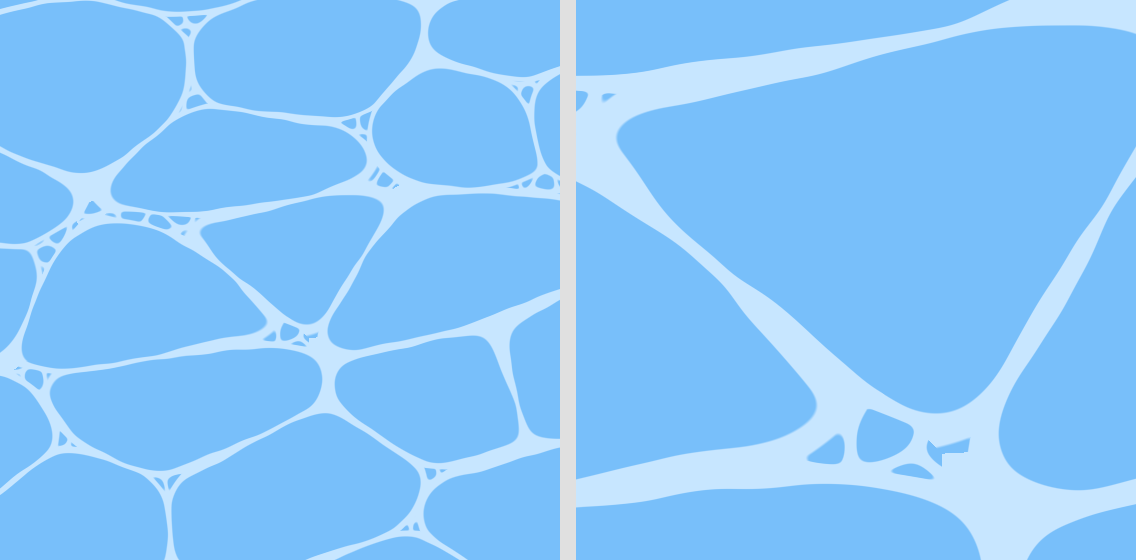
Left: the whole. Right: its middle third, enlarged.
Give the GLSL for this texture, as a Shadertoy shader.

```glsl
const vec3 WATER = vec3(0.47, 0.75, 0.98);
const vec3 FOAM = vec3(0.78, 0.90, 1.00);

struct Cells {
    float edge;    // rounded distance to the cell border
    float corner;  // triangular distance to the closest junction
    float seed;    // random value shared by the cells of that junction
};

vec2 hash2(vec2 p) {
    vec2 q = vec2(dot(p, vec2(127.1, 311.7)), dot(p, vec2(269.5, 183.3)));
    return fract(sin(q) * 43758.5);
}

float smoothMin(float a, float b, float k) {
    float h = max(k - abs(a - b), 0.0) / k;
    return min(a, b) - h * h * k * 0.25;
}

// Layered sines, about -1 to 1
float ripple(vec2 p) {
    float a = sin(p.x + 1.7 * sin(0.8 * p.y + 0.6));
    float b = sin(1.3 * p.y + 1.4 * sin(0.9 * p.x + 2.1));
    return 0.5 * (a + b);
}

// Scattered point of a staggered lattice
vec2 cellPoint(vec2 id, float jitter) {
    float stagger = 0.5 * mod(id.y, 2.0) - 0.25;
    return id + 0.5 + vec2(stagger, 0.0) + jitter * (hash2(id) - 0.5);
}

// Stretched cellular noise; distances are in canvas units
Cells cellular(vec2 uv, vec2 scale, float jitter, float sharpness) {
    vec2 p = uv * scale;
    vec2 base = floor(p);
    vec2 first = vec2(9.0, 0.0), second = first, third = first;
    vec2 nearest = vec2(0.0);

    // Three closest points: distance and random value
    for (int y = -2; y <= 2; y++)
    for (int x = -2; x <= 2; x++) {
        vec2 id = base + vec2(x, y);
        vec2 offset = cellPoint(id, jitter) - p;
        vec2 entry = vec2(length(offset), hash2(id + 17.0).x);
        if (entry.x < first.x) {
            third = second;
            second = first;
            first = entry;
            nearest = offset;
        } else if (entry.x < second.x) {
            third = second;
            second = entry;
        } else if (entry.x < third.x) {
            third = entry;
        }
    }

    // Exponential blend of the distances to all borders
    float total = 0.0;
    for (int y = -2; y <= 2; y++)
    for (int x = -2; x <= 2; x++) {
        vec2 offset = cellPoint(base + vec2(x, y), jitter) - p;
        vec2 across = offset - nearest;
        if (dot(across, across) > 1e-5) {
            float border = dot(0.5 * (nearest + offset), across) / length(across * scale);
            total += exp(-sharpness * border);
        }
    }

    float meanDistance = (first.x + second.x + third.x) / 3.0;
    float corner = (meanDistance - first.x) / sqrt(scale.x * scale.y);
    float seed = fract((first.y + second.y + third.y) * 7.31);
    return Cells(-log(total) / sharpness, corner, seed);
}

// Half width of the foam strands, swelling and thinning along them
float strandWidth(vec2 uv) {
    float swell = ripple(uv * 13.0 + 4.0);
    float rough = ripple(uv * 85.0);
    return 0.0032 + 0.008 * swell * swell + 0.0006 * rough;
}

// Small openings inside a junction, split by fine strands
float pockets(vec2 uv, float corner, float radius) {
    Cells fine = cellular(uv, vec2(25.0, 27.0), 0.7, 260.0);
    return smoothMin(radius - corner, fine.edge - 0.0028, 0.004);
}

void mainImage(out vec4 fragColor, in vec2 fragCoord) {
    vec2 uv = fragCoord / iResolution.y;
    float softness = 0.75 / iResolution.y;

    // Bend the strands
    vec2 bent = uv + 0.012 * vec2(ripple(uv.yx * 9.0), ripple(uv * 8.0 + 3.0));
    bent += 0.0012 * vec2(ripple(uv * 47.0), ripple(uv.yx * 53.0));
    bent.y -= 0.10 * bent.x;

    // Large cells of open water
    Cells cells = cellular(bent + 3.0, vec2(2.75, 4.5), 0.72, 55.0);
    float water = cells.edge - strandWidth(uv);

    // Some junctions swell and open into pockets
    if (cells.seed < 0.55) {
        float radius = mix(0.008, 0.016, cells.seed / 0.55);
        water = smoothMin(water, cells.corner - radius - 0.006, 0.008);
        water = max(water, pockets(bent, cells.corner, radius));
    }

    float cover = smoothstep(-softness, softness, water);
    fragColor = vec4(mix(FOAM, WATER, cover), 1.0);
}
```
